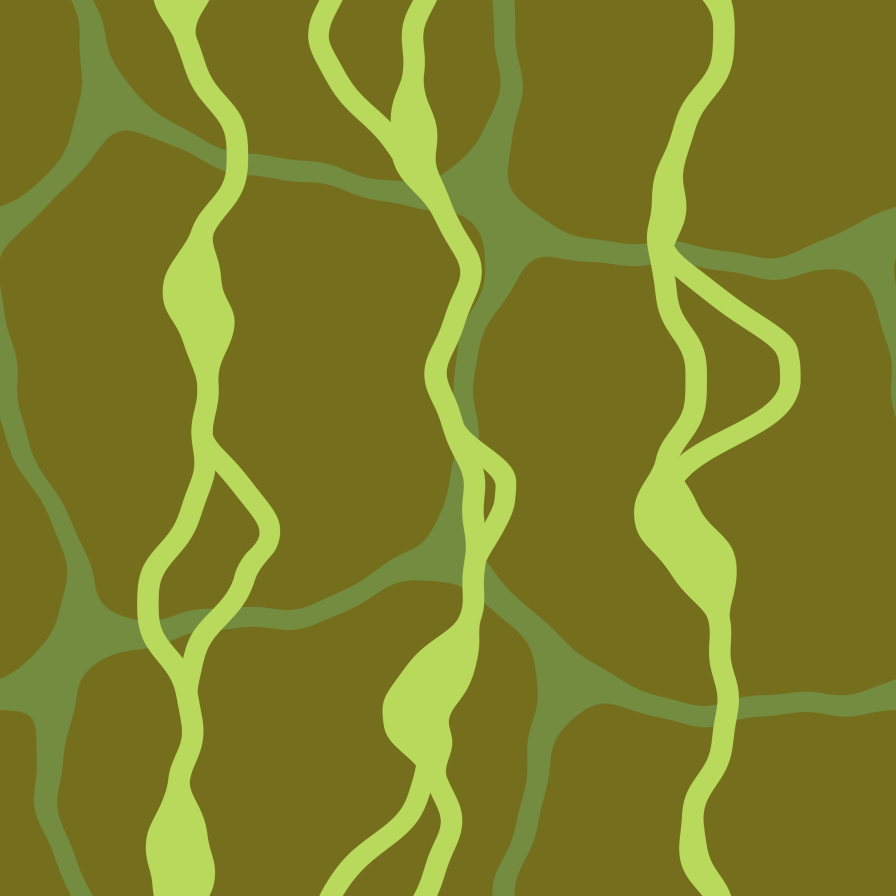
Give the GLSL for this texture, as a WebGL 1 fragment shader.

```glsl
precision highp float;
// Bright winding strands with swellings and forked loops run upward over
// a dim web on flat olive ground. Strands are layered sines; the web is the
// softly joined borders of a wrapping cellular pattern.

uniform vec2 u_resolution;

const float TAU = 6.2831853;

// Shortest signed step between two places on the unit loop.
float wrapDelta(float d) {
  return fract(d + 0.5) - 0.5;
}

// Smooth hump around a height, zero beyond its half span.
float hump(float y, float centre, float halfSpan) {
  return 1.0 - smoothstep(0.1, 1.0, abs(wrapDelta(y - centre)) / halfSpan);
}

// Middle line of a strand.
float trunkX(float y, float id) {
  return 0.215 + 0.28 * id
    + 0.026 * sin(TAU * y + 3.1 + 1.9 * id)
    + 0.020 * sin(TAU * 3.0 * y + 4.6 + 2.3 * id)
    + 0.009 * sin(TAU * 5.0 * y + 0.8 + 4.1 * id)
    + 0.002 * sin(TAU * 13.0 * y + id);
}

// Side arm: leaves the trunk, bows outward and joins it again.
float armX(float y, float id) {
  float middle = mod(id, 2.0);
  float bow = hump(y, 0.37 + 0.61 * id, 0.15 + 0.04 * middle);
  float smallLoop = hump(y, 0.45, 0.08) * middle;
  return trunkX(y, id) + (0.105 - 0.21 * middle) * bow + 0.035 * smallLoop;
}

// Half width of a trunk with uneven swellings.
float trunkHalfWidth(float y, float id) {
  float swell = 0.6 * sin(TAU * 3.0 * y + 1.2 + 2.7 * id)
              + 0.5 * sin(TAU * 2.0 * y + 0.4 + 4.4 * id);
  return 0.012 + 0.025 * smoothstep(0.15, 1.05, swell);
}

// Distance to all strands, corrected for their slope.
float strandDistance(vec2 p) {
  float nearest = 1.0;
  for (int i = 0; i < 3; i++) {
    float id = float(i);
    float h = 0.003;
    float trunk = trunkX(p.y, id);
    float arm = armX(p.y, id);
    float trunkSlope = (trunkX(p.y + h, id) - trunk) / h;
    float armSlope = (armX(p.y + h, id) - arm) / h;
    float toTrunk = abs(wrapDelta(p.x - trunk)) / length(vec2(1.0, trunkSlope));
    float toArm = abs(wrapDelta(p.x - arm)) / length(vec2(1.0, armSlope));
    nearest = min(nearest, toTrunk - trunkHalfWidth(p.y, id));
    nearest = min(nearest, toArm - 0.0115);
  }
  return nearest;
}

// Cell site on a staggered two by two grid that wraps.
vec2 site(vec2 cell) {
  vec2 k = mod(cell, 2.0);
  return cell + vec2(mix(0.70 - 0.23 * k.y, 0.64, k.x), mix(0.15, 0.94, k.x));
}

// Distance to the web; the soft minimum fills its junctions.
float webDistance(vec2 p) {
  p += 0.014 * sin(TAU * (2.0 * p.yx + vec2(0.1, 0.6)))
     + 0.007 * sin(TAU * (5.0 * p.yx + p + vec2(0.7, 0.2)))
     + 0.0015 * sin(TAU * 13.0 * p.yx);
  vec2 q = p * 2.0;
  vec2 home = floor(q);
  vec2 own = vec2(9.0);
  for (int j = -2; j <= 2; j++) {
    for (int i = -2; i <= 2; i++) {
      vec2 toSite = site(home + vec2(float(i), float(j))) - q;
      if (dot(toSite, toSite) < dot(own, own)) own = toSite;
    }
  }
  float sum = 0.0;
  for (int j = -2; j <= 2; j++) {
    for (int i = -2; i <= 2; i++) {
      vec2 other = site(home + vec2(float(i), float(j))) - q;
      vec2 across = other - own;
      if (dot(across, across) > 0.001) {
        float border = 0.5 * dot(0.5 * (own + other), normalize(across));
        sum += exp(-border / 0.024);
      }
    }
  }
  return -0.024 * log(max(sum, 1e-9)) - 0.0115;
}

void main() {
  vec2 p = gl_FragCoord.xy / u_resolution;
  float edge = 0.7 / min(u_resolution.x, u_resolution.y);

  vec3 olive = vec3(0.46, 0.43, 0.11);
  vec3 moss = vec3(0.45, 0.55, 0.25);
  vec3 lime = vec3(0.72, 0.85, 0.36);

  vec3 color = mix(moss, olive, smoothstep(-edge, edge, webDistance(p)));
  color = mix(lime, color, smoothstep(-edge, edge, strandDistance(p)));
  gl_FragColor = vec4(color, 1.0);
}
```
